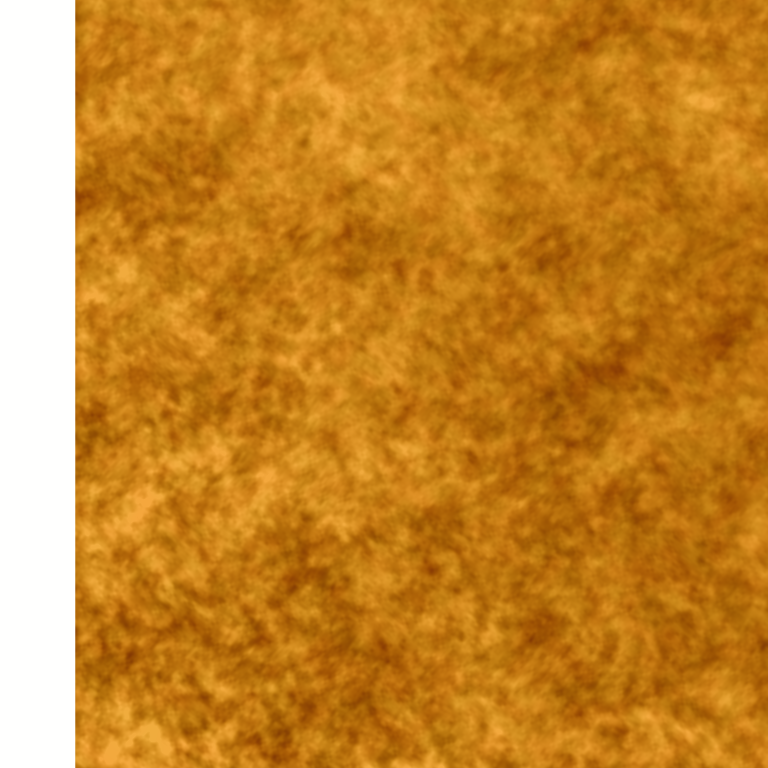
Give the GLSL for this texture, as a WebGL 2 fragment shader.

```glsl
#version 300 es
precision highp float;
// Aged amber parchment beside a clean white margin on the left.
// Layered value noise gives clouds and mottled grain, warped by sines;
// soft stains, cellular specks and a faint crease darken a single tone.

uniform vec2 u_resolution;
out vec4 fragColor;

const float MARGIN = 0.098;
const float BASE_TONE = 0.768;

vec2 hash2(vec2 p) {
    vec3 q = fract(p.xyx * vec3(0.1031, 0.1030, 0.0973));
    q += dot(q, q.yzx + 33.33);
    return fract((q.xx + q.yz) * q.zy);
}

// Smooth value noise in -0.5 .. 0.5
float noise(vec2 p) {
    vec2 cell = floor(p);
    vec2 f = fract(p);
    f = f * f * (3.0 - 2.0 * f);
    float low = mix(hash2(cell).x, hash2(cell + vec2(1, 0)).x, f.x);
    float high = mix(hash2(cell + vec2(0, 1)).x, hash2(cell + vec2(1, 1)).x, f.x);
    return mix(low, high, f.y) - 0.5;
}

// Rotated layers hide the lattice directions
float layer(vec2 p, float frequency, float angle) {
    float c = cos(angle), s = sin(angle);
    return noise(mat2(c, s, -s, c) * p * frequency + frequency);
}

// Layered sines that bend the noise domain
vec2 warp(vec2 p, float amount) {
    vec2 w = sin(p.yx * vec2(23.0, 19.0) + vec2(0.4, 2.1));
    w += 0.5 * sin(p.yx * vec2(57.0, 49.0) + 3.0 * p);
    return p + amount * w;
}

// Soft oval blot, 1 at its centre
float blot(vec2 p, vec2 centre, vec2 size, float angle) {
    float c = cos(angle), s = sin(angle);
    vec2 d = mat2(c, -s, s, c) * (p - centre) / size;
    return exp(-dot(d, d));
}

// Cellular specks: only some cells hold one, with varied strength
float specks(vec2 p, float frequency, float share) {
    vec2 q = p * frequency;
    vec2 cell = floor(q);
    float total = 0.0;
    for (int y = -1; y <= 1; y++) {
        for (int x = -1; x <= 1; x++) {
            vec2 id = cell + vec2(x, y);
            vec2 d = q - id - hash2(id);
            float strength = max(hash2(id + 71.0).x - 1.0 + share, 0.0) / share;
            total += strength * exp(-dot(d, d) * 14.0);
        }
    }
    return total;
}

float segmentDistance(vec2 p, vec2 a, vec2 b) {
    vec2 ab = b - a;
    float t = clamp(dot(p - a, ab) / dot(ab, ab), 0.0, 1.0);
    return length(p - a - t * ab);
}

// Broad clouds and stains
float clouds(vec2 p) {
    float tone = 0.12 * layer(p, 5.0, 0.5) + 0.11 * layer(p, 11.0, 1.2);
    tone -= 0.11 * blot(p, vec2(0.39, 0.28), vec2(0.05, 0.10), 0.25);
    tone -= 0.09 * blot(p, vec2(0.44, 0.13), vec2(0.09, 0.07), -0.5);
    tone -= 0.07 * blot(p, vec2(0.18, 0.16), vec2(0.14, 0.07), 0.0);
    tone -= 0.07 * blot(p, vec2(0.77, 0.52), vec2(0.08, 0.04), 0.4);
    tone -= 0.07 * blot(p, vec2(0.86, 0.94), vec2(0.05, 0.04), 0.0);
    tone += 0.08 * blot(p, vec2(0.16, 0.02), vec2(0.08, 0.04), 0.0);
    tone += 0.05 * blot(p, vec2(0.27, 0.92), vec2(0.16, 0.18), 0.0);
    return tone;
}

// Mottled fibres from coarse to fine
float grain(vec2 p) {
    return 0.13 * layer(p, 27.0, 0.9) + 0.19 * layer(p, 58.0, 0.3)
         + 0.13 * layer(p, 112.0, 1.1) + 0.06 * layer(p, 230.0, 0.6);
}

// Amber ramp: blue only rises in the lighter tones
vec3 amber(float tone) {
    float lift = max(tone - 0.57, 0.0);
    return vec3(tone, tone - 0.285, 0.01 + 1.6 * lift * lift);
}

void main() {
    vec2 uv = gl_FragCoord.xy / u_resolution;
    vec2 p = warp(uv, 0.005);

    // Grain is rougher towards the lower left
    float roughness = mix(1.2, 0.75, smoothstep(0.2, 1.5, uv.x + uv.y));
    float tone = BASE_TONE + clouds(p) + roughness * grain(p);
    tone -= 0.09 * specks(p, 34.0, 0.13);

    // Crease and worn left edge
    float crease = segmentDistance(p, vec2(0.42, 0.72), vec2(0.62, 0.87));
    tone -= 0.06 * exp(-crease * crease * 36000.0) * (0.7 + layer(p, 18.0, 0.2));
    float inset = max(uv.x - MARGIN, 0.0);
    tone -= 0.10 * exp(-inset * 75.0) * (0.6 + layer(p, 14.0, 0.0));

    // Slight drift between red and green
    float tint = 0.04 * layer(p + 3.0, 47.0, 0.7);
    vec3 paper = amber(clamp(tone, 0.38, 0.95)) + tint * vec3(0.6, -0.6, 0.0);

    float edge = 0.75 / u_resolution.x;
    float onPaper = smoothstep(MARGIN - edge, MARGIN + edge, uv.x);
    vec3 margin = vec3(1.0, 1.0, 0.995);
    fragColor = vec4(mix(margin, clamp(paper, 0.0, 1.0), onPaper), 1.0);
}
```
